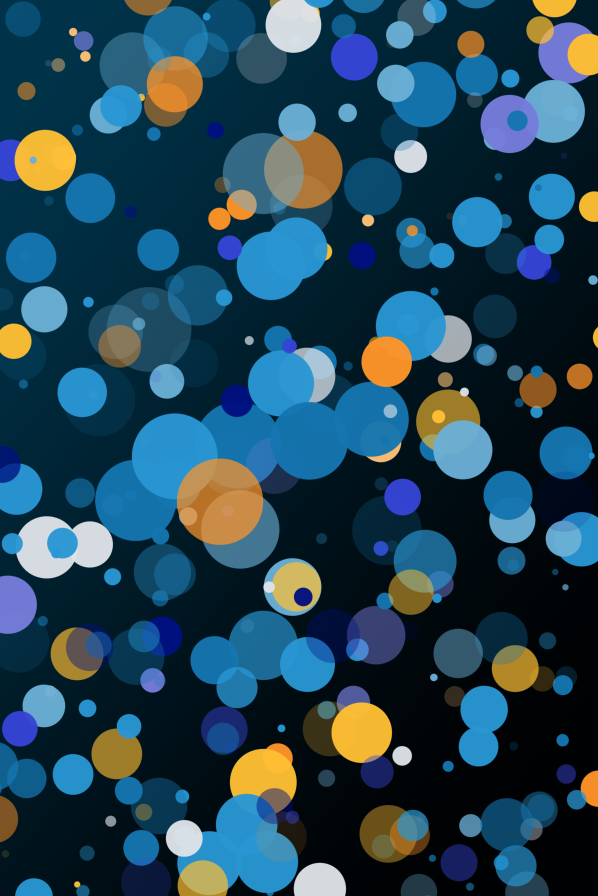
Write a Shadertoy shader that draws this background.

```glsl
// Scattered translucent discs in blue, amber and white over a dark teal gradient.

const int DISC_COUNT = 320;
const float MIN_RADIUS = 0.006;
const float RADIUS_RANGE = 0.056;

// Four random values in 0..1 from one seed.
vec4 hash4(float seed) {
    vec4 p = fract(seed * vec4(0.1031, 0.1030, 0.0973, 0.1099));
    p += dot(p, p.wzxy + 33.33);
    return fract((p.xxyz + p.yzzw) * p.zywx);
}

// Diagonal fade from teal at the upper left to black at the lower right.
vec3 backdrop(vec2 uv) {
    float fade = 0.45 * uv.x + 0.55 * (1.0 - uv.y);
    return mix(vec3(0.0, 0.20, 0.29), vec3(0.0, 0.004, 0.01), smoothstep(0.0, 0.92, fade));
}

// Evenly spread sequence with a random offset, reaching slightly past the edges.
vec2 discPosition(float index, vec2 jitter) {
    vec2 spread = fract(index * vec2(0.7549, 0.5698) + 0.14 * jitter);
    return mix(vec2(-0.02), vec2(1.02), spread);
}

// Many small discs, few large ones; the largest gather near the middle.
float discRadius(vec2 uv, float pick) {
    vec2 offset = uv - vec2(0.42, 0.58);
    float gather = mix(0.78, 1.22, exp(-5.0 * dot(offset, offset)));
    return gather * (MIN_RADIUS + RADIUS_RANGE * pow(pick, 1.6));
}

// Weighted choice of colour family, with a variation inside each.
vec3 discColor(float family, float tone) {
    if (family < 0.46) return mix(vec3(0.08, 0.46, 0.69), vec3(0.16, 0.59, 0.83), step(0.45, tone));
    if (family < 0.58) return vec3(0.42, 0.69, 0.84);
    if (family < 0.67) return vec3(0.87, 0.89, 0.91);
    if (family < 0.88) {
        vec3 amber = mix(vec3(1.0, 0.58, 0.16), vec3(1.0, 0.75, 0.20), step(0.4, tone));
        return mix(amber, vec3(1.0, 0.76, 0.47), step(0.82, tone));
    }
    vec3 indigo = mix(vec3(0.0, 0.06, 0.50), vec3(0.21, 0.27, 0.84), step(0.38, tone));
    return mix(indigo, vec3(0.46, 0.49, 0.86), step(0.82, tone));
}

// About half the discs are nearly solid, the rest range from faint to strong.
float discOpacity(float pick) {
    return pick < 0.5 ? 0.96 : mix(0.12, 0.80, 2.0 * pick - 1.0);
}

void mainImage(out vec4 fragColor, in vec2 fragCoord) {
    vec2 point = fragCoord / iResolution.x;
    vec2 canvas = vec2(1.0, iResolution.y / iResolution.x);
    float edge = 0.75 / iResolution.x;
    vec3 color = backdrop(point / canvas);

    // Stack the discs from back to front.
    for (int i = 0; i < DISC_COUNT; i++) {
        float index = float(i) + 1.0;
        vec4 place = hash4(index);
        vec2 center = discPosition(index, place.xy);
        float radius = discRadius(center, place.z);
        float distanceToRim = length(point - center * canvas) - radius;
        if (distanceToRim > edge) continue;

        vec4 look = hash4(index + 517.3);
        float cover = 1.0 - smoothstep(-edge, edge, distanceToRim);
        color = mix(color, discColor(look.x, look.y), cover * discOpacity(look.z));
    }
    fragColor = vec4(color, 1.0);
}
```
